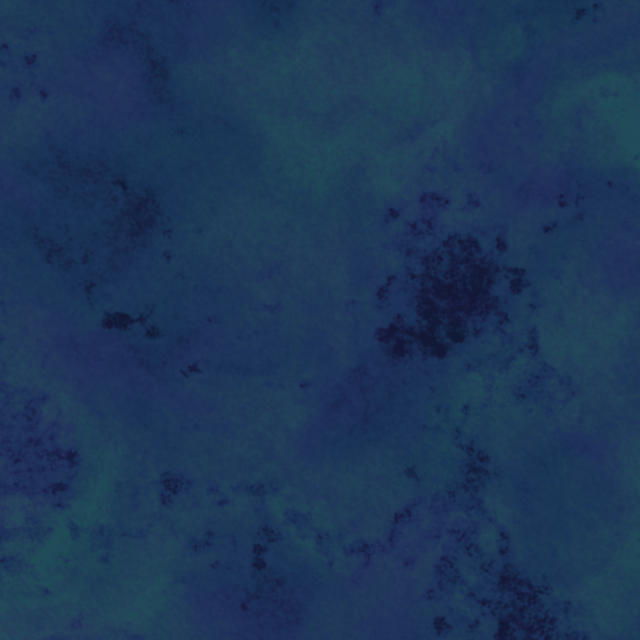
A three.js fragment shader for this texture:

```glsl
// Mottled midnight-blue painted wall with teal haze, inky blotches and fine grain.
#define INK vec3(0.075, 0.095, 0.22)
#define NIGHT vec3(0.09, 0.13, 0.27)
#define NAVY vec3(0.10, 0.18, 0.33)
#define BLUE vec3(0.11, 0.20, 0.35)
#define SLATE vec3(0.12, 0.22, 0.35)
#define SEA vec3(0.13, 0.25, 0.35)
#define TEAL vec3(0.13, 0.29, 0.35)
#define CLOUD_SCALE 4.5
#define BLOTCH_SCALE 5.5
#define GRAIN_SCALE 210.0
#define GRAIN_AMOUNT 1.1

varying vec2 vUv;

float hash(vec2 cell) {
  vec3 q = fract(vec3(cell.xyx) * 0.1031);
  q += dot(q, q.yzx + 33.33);
  return fract((q.x + q.y) * q.z);
}

// Value noise centred on zero, from -0.5 to 0.5.
float noise(vec2 p) {
  vec2 cell = floor(p);
  vec2 f = fract(p);
  f = f * f * f * (f * (f * 6.0 - 15.0) + 10.0);
  float low = mix(hash(cell), hash(cell + vec2(1.0, 0.0)), f.x);
  float high = mix(hash(cell + vec2(0.0, 1.0)), hash(cell + vec2(1.0, 1.0)), f.x);
  return mix(low, high, f.y) - 0.5;
}

// Five rotated octaves; the standard deviation is about 0.12.
float fbm(vec2 p) {
  float sum = 0.0;
  float amplitude = 0.5;
  for (int i = 0; i < 5; i++) {
    sum += amplitude * noise(p);
    p = mat2(1.6, 1.2, -1.2, 1.6) * p + 17.3;
    amplitude *= 0.5;
  }
  return sum;
}

float ramp(float from, float to, float x) {
  return clamp((x - from) / (to - from), 0.0, 1.0);
}

// Tone is measured in standard deviations around the middle blue.
vec3 palette(float tone) {
  vec3 color = mix(INK, NIGHT, ramp(-3.0, -2.05, tone));
  color = mix(color, NAVY, ramp(-2.05, -1.23, tone));
  color = mix(color, BLUE, ramp(-1.23, -0.55, tone));
  color = mix(color, SLATE, ramp(-0.55, 0.18, tone));
  color = mix(color, SEA, ramp(0.18, 0.97, tone));
  return mix(color, TEAL, ramp(0.97, 1.9, tone));
}

void main() {
  // Bend the plane so that clouds and strokes wander.
  vec2 bend = vec2(fbm(vUv * 5.0 + 3.7), fbm(vUv * 5.0 + 41.2));
  vec2 p = vUv + 0.22 * bend;
  vec2 slant = vec2(p.x + p.y, p.y - p.x) * 0.707;

  // Broad haze and soft brush strokes along both diagonals.
  float haze = fbm(p * CLOUD_SCALE + 11.0);
  float rising = fbm(slant * vec2(5.0, 13.0) + 23.0);
  float falling = fbm(slant * vec2(14.0, 6.0) + 57.0);
  float tone = 0.1 + 4.8 * haze + 1.9 * rising + 1.6 * falling;

  // Teal wisps.
  float wisp = fbm(slant * vec2(4.0, 8.0) + 71.0);
  tone += 0.9 * smoothstep(0.08, 0.28, wisp);

  // Dark blotches with crumbled, speckled borders.
  float crumble = fbm(vUv * 42.0 + 5.0);
  float body = fbm(p * BLOTCH_SCALE + 91.0);
  float blotch = smoothstep(0.05, 0.27, body + 0.45 * crumble);
  float speckle = smoothstep(0.08, 0.22, crumble) * smoothstep(-0.04, 0.14, body);
  tone -= 1.7 * blotch + 0.6 * speckle;

  // Fine woven grain, stronger inside the blotches.
  vec2 weave = mat2(0.8, 0.6, -0.6, 0.8) * vUv * GRAIN_SCALE;
  float grain = noise(weave) + 0.7 * noise(weave * vec2(0.35, 0.6) + 19.0);
  tone += GRAIN_AMOUNT * grain * (0.7 + 0.8 * blotch);

  // Slight drift between violet and green.
  float drift = fbm(p * 7.0 + 133.0);
  vec3 color = palette(tone) + drift * vec3(0.05, -0.03, 0.04);
  gl_FragColor = vec4(color, 1.0);
}
```
